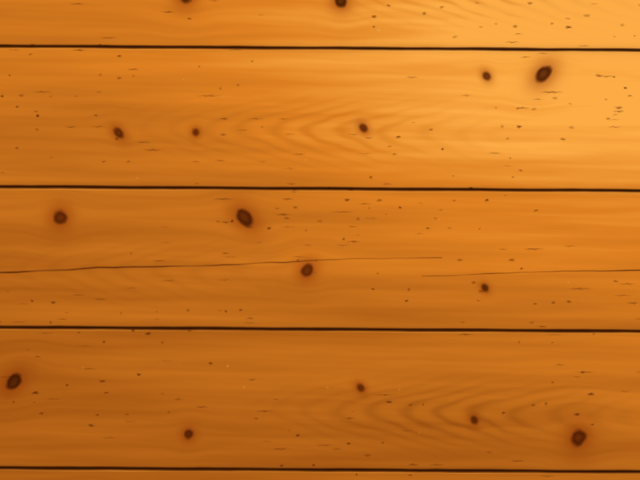
Reproduce this texture procedurally as a Shadertoy shader.

```glsl
const float PITCH = 0.2928;      // plank height
const float FIRST_SEAM = 0.026;
const float TILT = 0.0065;
const int KNOTS = 5;             // knots per plank

const vec3 SHADE = vec3(0.62, 0.315, 0.06);
const vec3 HONEY = vec3(0.74, 0.41, 0.10);
const vec3 AMBER = vec3(0.87, 0.50, 0.13);
const vec3 GLOW = vec3(0.99, 0.67, 0.27);
const vec3 RESIN = vec3(0.52, 0.19, 0.02);
const vec3 DARK = vec3(0.25, 0.09, 0.01);
const vec3 GAP = vec3(0.17, 0.06, 0.01);
const vec3 DUST = vec3(0.90, 0.72, 0.45);

float hash(vec2 p) {
    return fract(sin(dot(p, vec2(127.1, 311.7))) * 43758.5);
}

vec2 hash2(vec2 p) {
    return vec2(hash(p), hash(p + 37.3));
}

// Layered, rotated sines, roughly -1 to 1
float waves(vec2 p) {
    float sum = 0.0, amp = 0.5;
    for (int i = 0; i < 4; i++) {
        sum += amp * sin(p.x + 1.7 * sin(p.y));
        p = mat2(1.6, 1.2, -1.2, 1.6) * p + 1.3;
        amp *= 0.5;
    }
    return sum;
}

vec3 woodTone(float t) {
    vec3 c = mix(SHADE, HONEY, clamp(t * 3.0, 0.0, 1.0));
    c = mix(c, AMBER, clamp(t * 3.0 - 1.0, 0.0, 1.0));
    return mix(c, GLOW, clamp(t * 3.0 - 2.0, 0.0, 1.0));
}

// Light falling from the upper right
float lighting(vec2 p) {
    vec2 q = (p - vec2(1.2, 0.86)) / vec2(0.62, 0.32);
    return 0.13 + 0.42 * p.y + 0.13 * p.x + 0.45 * exp(-dot(q, q));
}

// Nested pointed growth rings around the plank axis
float cathedral(vec2 q, float strength) {
    q.y += 0.006 * waves(q * vec2(12.0, 3.0));
    float bow = q.x - 4.0 * sqrt(q.y * q.y + 0.0006);
    float ring = 0.5 + 0.5 * sin(85.0 * bow + 3.0 * waves(q * vec2(7.0, 20.0)));
    vec2 m = (q - vec2(0.2, 0.0)) / vec2(0.28, 0.055);
    return strength * ring * ring * exp(-dot(m, m));
}

// Returns core, halo and grain displacement of the knots in a plank
vec3 knots(vec2 p, float plank, float px) {
    vec3 sum = vec3(0.0);
    for (int i = 0; i < KNOTS; i++) {
        vec2 id = vec2(float(i) + 3.0, plank + 11.0);
        vec2 h = hash2(id);
        float size = hash(id + 5.7);
        float r = mix(0.006, 0.018, size * size);
        vec2 q = p - vec2((float(i) + h.x) / float(KNOTS) * 1.36, mix(0.16, 0.84, h.y) * PITCH);
        q.x += (h.x - 0.5) * q.y;
        float d = length(q * vec2(1.0, 0.9));
        float edge = d - r * (0.9 + 0.16 * waves(q * 90.0 + h * 9.0));
        float rim = smoothstep(-0.8 * r, -0.1 * r, edge);
        float core = smoothstep(px + 0.003, -px - 0.003, edge) * mix(0.72, 1.0, rim);
        sum.x = max(sum.x, core);
        sum.y += exp(-d * d / (r * r * 3.5));
        sum.z += q.y * exp(-d * d / (r * r * 14.0));
    }
    return sum;
}

// Cellular specks: one elongated dot per chosen cell, gathered in patches
float specks(vec2 p, vec2 scale, float density, float radius, float stretch, float px) {
    vec2 g = p * scale;
    g.x += 7.0 * hash(vec2(floor(g.y), 4.0));
    vec2 id = floor(g);
    vec2 q = (fract(g) - mix(vec2(0.3), vec2(0.7), hash2(id))) / scale;
    float patchy = smoothstep(-0.3, 0.8, waves(id / scale * vec2(5.0, 11.0) + 2.0));
    float chosen = step(hash(id + 71.0), density * patchy);
    float r = radius * mix(0.35, 1.0, hash(id + 19.0));
    q.y += 0.0012 * waves(q * 420.0 + id);
    float d = length(q * vec2(1.0 / mix(1.0, stretch, hash(id + 7.0)), 1.0)) - r;
    return chosen * smoothstep(1.3 * px, -1.3 * px, d) * mix(0.35, 1.0, hash(id + 53.0));
}

// Wavering split that narrows towards its end
float crack(vec2 p, vec2 a, vec2 b, float width, float px) {
    float t = clamp(dot(p - a, b - a) / dot(b - a, b - a), 0.0, 1.0);
    float d = length(p - mix(a, b, t) + vec2(0.0, 0.003 * waves(vec2(p.x * 14.0, 1.0))));
    float wear = 0.75 + 0.25 * sin(p.x * 31.0 + 2.0 * sin(p.x * 13.0));
    return wear * (1.0 - 0.45 * t) * smoothstep(1.3 * px, -1.3 * px, d - width * (1.0 - 0.5 * t));
}

void mainImage(out vec4 fragColor, in vec2 fragCoord) {
    float px = 1.0 / iResolution.y;
    vec2 p = fragCoord * px;

    // Plank layout
    float level = p.y + TILT * p.x - FIRST_SEAM;
    float plank = floor(level / PITCH);
    vec2 local = vec2(p.x, level - plank * PITCH);
    float pick = fract(plank * 0.37 + 0.7);

    // Grain bends around the knots
    vec3 knot = knots(local, plank, px);
    vec2 g = vec2(local.x, local.y - 0.6 * knot.z) + vec2(plank * 2.3, plank * 0.71);
    float fine = waves(g * vec2(5.0, 95.0));
    float broad = waves(g * vec2(2.5, 19.0) + 4.0);
    float rings = cathedral(local - vec2(pick * 1.05, PITCH * 0.4), mix(0.2, 1.0, pick));
    float tone = lighting(p) + 0.09 * fine + 0.11 * broad - 0.18 * rings;
    vec3 color = woodTone(tone) * (1.0 - 0.05 * rings);

    // Knots
    color = mix(color, RESIN, 0.55 * min(knot.y, 1.0));
    color = mix(color, DARK * (1.1 + 0.3 * fine), 0.9 * knot.x);

    // Pits, scratches along the grain and pale dust
    float pits = specks(p, vec2(27.0, 47.0), 0.24, 0.0024, 2.2, px);
    float scratches = specks(p + 3.1, vec2(15.0, 125.0), 0.22, 0.0013, 9.0, px);
    float dust = specks(p + 7.7, vec2(19.0, 23.0), 0.14, 0.0015, 1.5, px);
    color = mix(color, DARK, 0.70 * pits);
    color = mix(color, DARK, 0.55 * scratches);
    color = mix(color, DUST, 0.55 * dust);

    // Split plank
    float split = crack(p, vec2(-0.02, 0.433), vec2(0.92, 0.465), 0.0015, px);
    split = max(split, crack(p, vec2(1.36, 0.439), vec2(0.88, 0.426), 0.0010, px));
    color = mix(color, DARK, 0.80 * split);

    // Seams: soft shade, worn lower lip, dark gap
    float offset = local.y - PITCH * step(0.5 * PITCH, local.y);
    offset += 0.0006 * waves(vec2(p.x * 23.0, plank));
    color *= 1.0 - 0.18 * exp(-abs(offset) / 0.005);
    float lip = 0.5 + 0.5 * waves(vec2(p.x * 9.0, plank * 3.0));
    color = mix(color, GLOW, 0.30 * lip * smoothstep(0.003, 0.0, abs(offset + 0.006)));
    color = mix(color, GAP, 0.95 * smoothstep(1.4 * px, -1.4 * px, abs(offset) - 0.0027));

    fragColor = vec4(color, 1.0);
}
```
